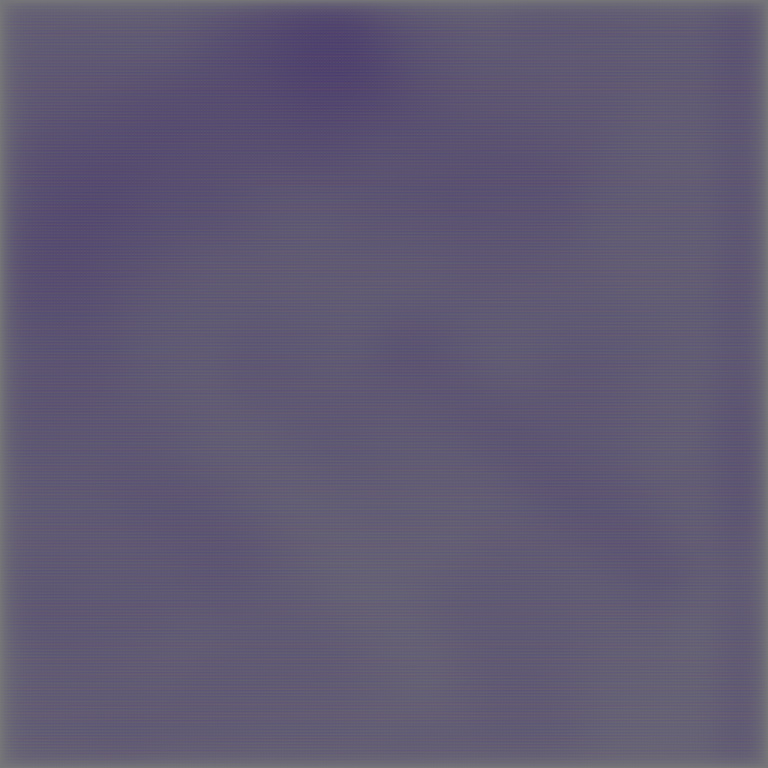
Give the GLSL for this texture, as a WebGL 1 fragment shader.

```glsl
precision highp float;
// Dusky violet woven cloth: 256 fine rows crossed by 256 fainter columns.
// Soft cellular noise and a few broad folds shade it; each row has a slightly
// different tint, and the border fades to grey.
uniform vec2 u_resolution;

float hash(vec2 p) {
  vec3 q = fract(vec3(p.xyx) * vec3(0.1031, 0.1030, 0.0973));
  q += dot(q, q.yzx + 33.33);
  return fract((q.x + q.y) * q.z);
}

// Cellular noise whose jittered cells blend into smooth patches, -1 to 1
float softCells(vec2 p) {
  vec2 cell = floor(p);
  float total = 0.0, weight = 0.0;
  for (int j = -2; j <= 2; j++) {
    for (int i = -2; i <= 2; i++) {
      vec2 id = cell + vec2(float(i), float(j));
      vec2 d = id + vec2(hash(id), hash(id + 17.0)) - p;
      float w = exp(-2.5 * dot(d, d));
      total += w * (2.0 * hash(id + 41.0) - 1.0);
      weight += w;
    }
  }
  return total / weight;
}

// Soft shadow around the segment from a to b
float fold(vec2 p, vec2 a, vec2 b, float width) {
  vec2 ab = b - a;
  float t = clamp(dot(p - a, ab) / dot(ab, ab), 0.0, 1.0);
  float d = length(p - a - ab * t) / width;
  return exp(-d * d);
}

// Fine wave that fades out where the canvas is too small to show it
float thread(float x, float count, float size) {
  return sin(6.28318 * x * count) * smoothstep(1.4, 2.0, size / count);
}

void main() {
  vec2 uv = gl_FragCoord.xy / u_resolution;

  // Cloudy shading: 0 is deep violet, 1 is pale slate
  float shade = 0.74 + 0.17 * softCells(uv * 7.0 + 3.0)
              + 0.08 * softCells(uv * 13.0 + 29.0);
  shade += 0.10 * (uv.x - uv.y);
  shade -= 0.30 * fold(uv, vec2(0.07, 0.66), vec2(0.42, 0.93), 0.12);
  shade -= 0.26 * fold(uv, vec2(0.44, 0.94), vec2(0.61, 0.80), 0.12);
  shade -= 0.24 * fold(uv, vec2(0.54, 0.54), vec2(0.86, 0.25), 0.06);
  shade += 0.16 * fold(uv, vec2(0.30, 0.44), vec2(0.53, 0.16), 0.08);
  shade -= 0.30 * smoothstep(0.90, 0.98, uv.x);
  shade = clamp(shade, 0.0, 1.0);
  vec3 color = mix(vec3(0.312, 0.262, 0.428), vec3(0.402, 0.385, 0.460), shade);

  // Rows alternate grey and violet, with uneven strength along their length
  float row = floor(uv.y * 256.0);
  float rows = thread(uv.y, 256.0, u_resolution.y);
  float wear = 0.75 + 0.25 * sin(uv.x * 19.0 + 6.28318 * hash(vec2(row, 5.0)));
  color += rows * wear * vec3(0.014, 0.022, -0.013);

  // Odd rows lean towards red or blue
  float tint = hash(vec2(row, 11.0)) - 0.5;
  color += tint * wear * vec3(0.012, -0.006, -0.008);

  // Columns and their crossings show most in the dark patches
  float columns = thread(uv.x, 256.0, u_resolution.x);
  color += columns * (0.003 + 0.008 * rows * (1.0 - shade));

  // Grey border
  vec2 inset = min(uv, 1.0 - uv);
  float border = 1.0 - (1.0 - exp(-inset.x * 75.0)) * (1.0 - exp(-inset.y * 95.0));
  color = mix(color, vec3(0.470, 0.475, 0.475), 0.92 * border);

  gl_FragColor = vec4(color, 1.0);
}
```
